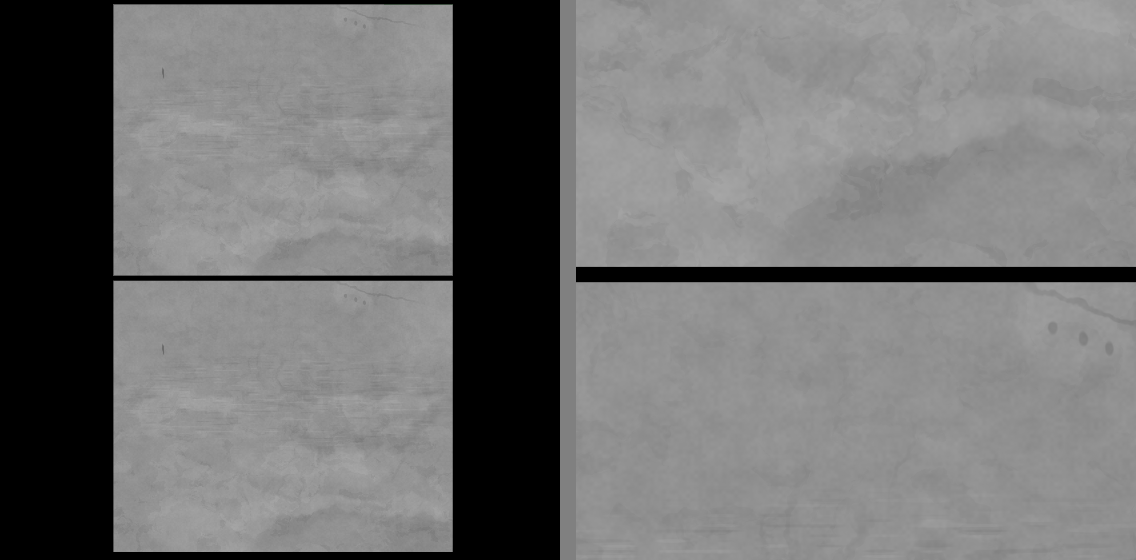
Left: the whole. Right: its middle third, enlarged.
Reproduce this texture procedurally as a WebGL 1 fragment shader.

```glsl
precision highp float;
uniform vec2 u_resolution;

float hash(vec2 p) {
  return fract(sin(dot(p, vec2(127.1, 311.7))) * 43758.5453);
}

float noise(vec2 p) {
  vec2 i = floor(p), f = fract(p);
  f = f * f * (3.0 - 2.0 * f);
  return mix(mix(hash(i), hash(i + vec2(1.0, 0.0)), f.x),
             mix(hash(i + vec2(0.0, 1.0)), hash(i + 1.0), f.x), f.y);
}

float fbm(vec2 p) {
  float sum = 0.0, amp = 0.5;
  for (int i = 0; i < 6; i++) {
    sum += amp * noise(p);
    p = mat2(1.6, 1.2, -1.2, 1.6) * p + 7.3;
    amp *= 0.55;
  }
  return sum;
}

// Soft elliptical stain
float stain(vec2 p, vec2 center, vec2 radius) {
  return 1.0 - smoothstep(0.6, 1.1, length((p - center) / radius));
}

// Soft line around a signed distance
float stroke(float d, float width) {
  return 1.0 - smoothstep(0.3 * width, width, abs(d));
}

float concrete(vec2 p) {
  vec2 warp = vec2(fbm(p * 16.0), fbm(p * 16.0 + 40.0)) - 0.56;
  vec2 w = p + warp * vec2(0.1, 0.055);
  float lower = 1.0 - smoothstep(0.15, 0.36, p.y);

  // Broad clouds and fine grain
  float tone = 0.572 + 0.05 * (fbm(p * vec2(9.0, 14.0)) - 0.55);
  tone += 0.045 * (fbm(p * 70.0 + 11.0) - 0.55);
  tone += 0.022 * (noise(p * 420.0) - 0.5);

  // Pale worn areas
  float pale = stain(w, vec2(0.12, 0.262), vec2(0.09, 0.027));
  pale = max(pale, stain(w, vec2(0.46, 0.262), vec2(0.19, 0.022)));
  pale = max(pale, stain(w, vec2(0.16, 0.035), vec2(0.11, 0.055)));
  pale = max(pale, stain(w, vec2(0.40, 0.08), vec2(0.24, 0.017)));
  pale = max(pale, 0.7 * stain(w, vec2(0.36, 0.15), vec2(0.18, 0.035)));
  pale = max(pale, 0.8 * stain(w, vec2(0.44, 0.467), vec2(0.05, 0.04)));
  pale = max(pale, 0.6 * stain(w, vec2(0.61, 0.41), vec2(0.11, 0.09)));
  tone += 0.034 * pale;

  // Crisp flaked patches, denser low down
  float flakes = smoothstep(0.6, 0.66, fbm(w * vec2(24.0, 34.0) + 3.0));
  tone += flakes * mix(0.005, 0.022, lower);
  float pits = smoothstep(0.64, 0.72, fbm(w * vec2(45.0, 55.0) + 19.0));
  tone -= pits * mix(0.014, 0.026, lower);

  // Dark damp bands and corner
  float band = 0.195 + 0.065 * smoothstep(0.5, 0.61, p.x);
  tone -= 0.032 * stroke(w.y - band, 0.022) * smoothstep(0.3, 0.4, p.x);
  float damp = 0.052 + 0.015 * sin(p.x * 18.0);
  tone -= 0.024 * stroke(w.y - damp, 0.025) * smoothstep(0.2, 0.3, p.x);
  tone -= 0.028 * stain(w, vec2(0.57, 0.02), vec2(0.16, 0.05));

  // Horizontal trowel marks
  float zone = stain(p, vec2(0.32, 0.27), vec2(0.36, 0.1));
  float mark = noise(vec2(p.x * 32.0, p.y * 330.0));
  tone += zone * 0.026 * (smoothstep(0.7, 0.9, mark) - smoothstep(0.3, 0.1, mark));

  // Vertical drips
  float drip = smoothstep(0.68, 0.88, noise(vec2(w.x * 110.0, p.y * 18.0)));
  tone -= 0.018 * drip * stain(p, vec2(0.32, 0.22), vec2(0.16, 0.22));

  // Slanted scrapes near the right edge
  float scrape = noise(vec2(p.x * 130.0 - p.y * 75.0, p.y * 20.0 + p.x * 12.0));
  tone -= 0.035 * smoothstep(0.7, 0.9, scrape) * stain(p, vec2(0.56, 0.13), vec2(0.07, 0.06));

  // Crack, gouge and small chips
  float crack = 0.482 - 0.05 * (1.0 - exp(-12.0 * (p.x - 0.4)));
  tone -= 0.05 * stroke(w.y - crack - 0.1 * warp.y, 0.003) * smoothstep(0.39, 0.41, p.x)
        * (1.0 - smoothstep(0.5, 0.57, p.x));
  tone -= 0.14 * stain(p, vec2(0.089 - 0.1 * (p.y - 0.362), 0.362), vec2(0.002, 0.011));
  for (int i = 0; i < 3; i++) {
    vec2 chip = vec2(0.417, 0.457) + float(i) * vec2(0.016, -0.006);
    tone -= 0.07 * stain(p + warp * 0.01, chip, vec2(0.003, 0.005));
  }
  return tone;
}

void main() {
  vec2 uv = gl_FragCoord.xy / u_resolution;
  float px = 1.0 / u_resolution.y;

  // Two identical stacked slabs on black
  vec2 size = vec2(0.606, 0.4844);
  float upper = step(0.503, uv.y);
  vec2 p = uv - vec2(0.2025, mix(0.0143, 0.5078, upper));
  vec2 inset = min(p, size - p);
  float slab = clamp(min(inset.x, inset.y) / px + 0.5, 0.0, 1.0);

  vec3 color = vec3(concrete(p));
  float edge = upper * step(0.484, p.x) * step(size.y - 0.002, p.y);
  color = mix(color, vec3(0.3, 0.45, 0.32), 0.7 * edge);
  gl_FragColor = vec4(color * slab, 1.0);
}
```
